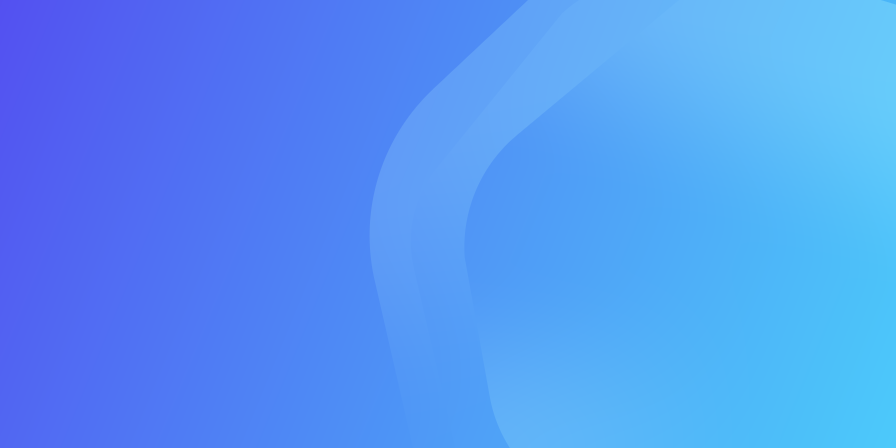
Write a Shadertoy shader that draws this background.

```glsl
// Indigo to cyan gradient with nested translucent rounded polygons.
#define INDIGO vec3(0.326, 0.314, 0.943)
#define CYAN vec3(0.285, 0.785, 0.98)
#define VEIL_TINT vec3(0.73, 1.0, 1.0)
#define OUTER_GLOW 0.17
#define MIDDLE_GLOW 0.22
#define INNER_GLOW 0.23
#define INNER_BASE 0.025
#define LOWER_GLOW 0.17

// Signed distance to a wedge whose tip is an arc; normals run counterclockwise.
float roundedWedge(vec2 p, vec2 centre, float radius, vec2 n1, vec2 n2) {
    vec2 q = p - centre;
    bool inArc = n1.x * q.y > n1.y * q.x && q.x * n2.y > q.y * n2.x;
    float reach = inArc ? length(q) : max(dot(q, n1), dot(q, n2));
    return reach - radius;
}

// Antialiased coverage of the inside of a shape.
float coverage(float d) {
    return clamp(0.5 - d * iResolution.y, 0.0, 1.0);
}

float outerShape(vec2 p) {
    return roundedWedge(p, vec2(1.273, 0.474), 0.448,
                        vec2(-0.684, 0.729), vec2(-0.975, -0.223));
}

float middleShape(vec2 p) {
    vec2 upperLeft = vec2(-0.777, 0.629);
    float side = roundedWedge(p, vec2(1.177, 0.461), 0.26,
                              upperLeft, vec2(-0.974, -0.225));
    float top = roundedWedge(p, vec2(1.466, 0.74), 0.3125,
                             vec2(0.0, 1.0), upperLeft);
    return max(side, top);
}

float innerShape(vec2 p) {
    vec2 lowerLeft = vec2(-0.984, -0.177);
    float side = roundedWedge(p, vec2(1.362, 0.448), 0.3255,
                              vec2(-0.64, 0.768), lowerLeft);
    float bottom = roundedWedge(p, vec2(1.401, 0.169), 0.3125,
                                lowerLeft, vec2(-0.3, -0.954));
    return max(side, bottom);
}

void mainImage(out vec4 fragColor, in vec2 fragCoord) {
    vec2 p = fragCoord / iResolution.y;

    // Diagonal base gradient, slightly faster at the indigo end
    float blend = (p.x + 0.41 * (1.0 - p.y)) / 2.41;
    blend *= 1.15 - 0.15 * blend;
    vec3 color = mix(INDIGO, CYAN, blend);

    // Pale veil of each layer, fading down the canvas
    float outerVeil = mix(0.015, OUTER_GLOW, smoothstep(0.0, 0.6, p.y));
    float middleVeil = mix(0.025, MIDDLE_GLOW, smoothstep(0.05, 0.85, p.y));
    float upperLight = INNER_GLOW * smoothstep(1.03, 1.53, p.y + 0.35 * p.x);
    float lowerLight = LOWER_GLOW * (1.0 - smoothstep(0.0, 0.42, p.y))
                     * (1.0 - smoothstep(1.1, 1.75, p.x));
    float innerVeil = INNER_BASE + upperLight + lowerLight;

    // Stack the layers, each replacing the veil beneath it
    float veil = outerVeil * coverage(outerShape(p));
    veil = mix(veil, middleVeil, coverage(middleShape(p)));
    veil = mix(veil, innerVeil, coverage(innerShape(p)));

    // Sloping edge at the upper right
    veil *= coverage(dot(p - vec2(1.966, 1.0), vec2(0.29, 0.957)));

    fragColor = vec4(mix(color, VEIL_TINT, veil), 1.0);
}
```
